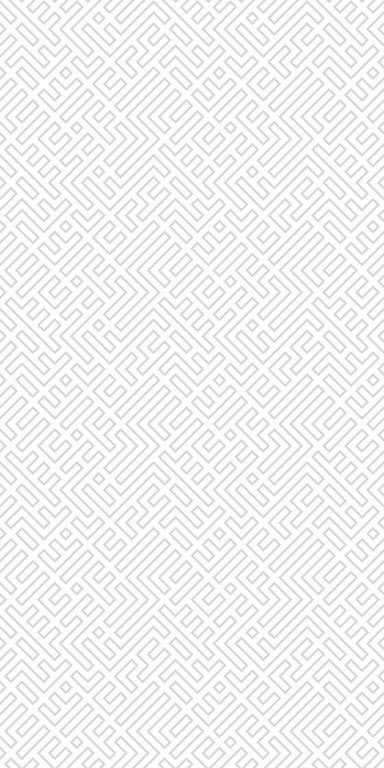
Write a Shadertoy shader that draws this pattern.

```glsl
#define REPEATS_ACROSS 2.5
#define TILE 14.0
#define OFFSET vec2(6.0, 7.35)
#define DIAMOND_STEP vec2(1.5, -4.5)
#define HALF_WIDTH 0.25
#define LINE_WIDTH 0.138
#define CUT_CHANCE 0.5
#define SEED 3.7
#define PAPER vec3(0.992)
#define INK vec3(0.84)

// Random value that repeats with the tile
float hash(vec2 p, float salt) {
    vec3 h = fract(vec3(mod(p, TILE), salt + SEED).xyx * vec3(0.1031, 0.1030, 0.0973) + salt * 0.137);
    h += dot(h, h.yzx + 33.33 + SEED);
    return fract((h.x + h.y) * h.z);
}

vec2 diagonal(int k) {
    vec2 d = (k & 1) == 0 ? vec2(1.0) : vec2(1.0, -1.0);
    return k < 2 ? d : -d;
}

// Three cells per tile stay as lone diamonds
bool isDiamond(vec2 cell) {
    for (int i = 0; i < 3; i++) {
        vec2 away = mod(cell - floor(float(i) * DIAMOND_STEP) + 0.5, TILE) - 0.5;
        if (dot(away, away) < 0.25) return true;
    }
    return false;
}

// Joints are the odd cells; each lies along one diagonal and avoids diamonds
vec2 jointAxis(vec2 joint) {
    vec2 axis = diagonal(hash(joint, 1.0) < 0.5 ? 0 : 1);
    if (isDiamond(joint + axis) || isDiamond(joint - axis)) axis.y = -axis.y;
    return axis;
}

// A joint reaches both knots on its axis, unless one end is cut
bool jointReaches(vec2 joint, vec2 dir) {
    float side = dot(jointAxis(joint), dir);
    if (abs(side) < 0.5 || isDiamond(joint)) return false;
    float cut = hash(joint, 2.0);
    return cut > CUT_CHANCE || (cut < 0.5 * CUT_CHANCE) != (side > 0.0);
}

// Knots are the even cells, linked only through joints
bool isLinked(vec2 cell, vec2 dir) {
    bool onJoint = mod(cell.x, 2.0) > 0.5;
    vec2 joint = onJoint ? cell : cell + dir;
    vec2 toKnot = onJoint ? dir : -dir;
    vec2 knot = joint + toKnot;
    if (jointReaches(joint, toKnot)) return true;
    if (isDiamond(knot)) return false;

    // A stranded knot grows one branch
    for (int k = 0; k < 4; k++) {
        vec2 d = diagonal(k);
        if (jointReaches(knot - d, d)) return false;
    }
    vec2 branch = diagonal(int(hash(knot, 3.0) * 4.0));
    if (isDiamond(knot - branch)) branch = -branch;
    return dot(branch, toKnot) > 1.5;
}

// Rotate from screen axes to the diagonal lattice
vec2 toLattice(vec2 p) {
    return vec2(p.x + p.y, p.y - p.x) * 0.5;
}

// Mitred signed distance to the bars
float barDistance(vec2 p) {
    vec2 r = toLattice(p);
    vec2 id = floor(r + 0.5);
    vec2 f = r - id;
    vec2 cell = vec2(id.x - id.y, id.x + id.y);
    float d = max(abs(f.x), abs(f.y));
    for (int k = 0; k < 4; k++) {
        vec2 dir = diagonal(k);
        if (isLinked(cell, dir)) {
            vec2 e = toLattice(dir);
            float across = abs(dot(f, vec2(-e.y, e.x)));
            d = min(d, max(across, -dot(f, e)));
        }
    }
    return d - HALF_WIDTH;
}

void mainImage(out vec4 fragColor, in vec2 fragCoord) {
    float scale = REPEATS_ACROSS * TILE / iResolution.x;
    float pixel = scale * 0.7071;
    float d = abs(barDistance(fragCoord * scale - OFFSET));
    float line = clamp((0.5 * LINE_WIDTH - d) / pixel + 0.5, 0.0, 1.0);
    fragColor = vec4(mix(PAPER, INK, line), 1.0);
}
```
